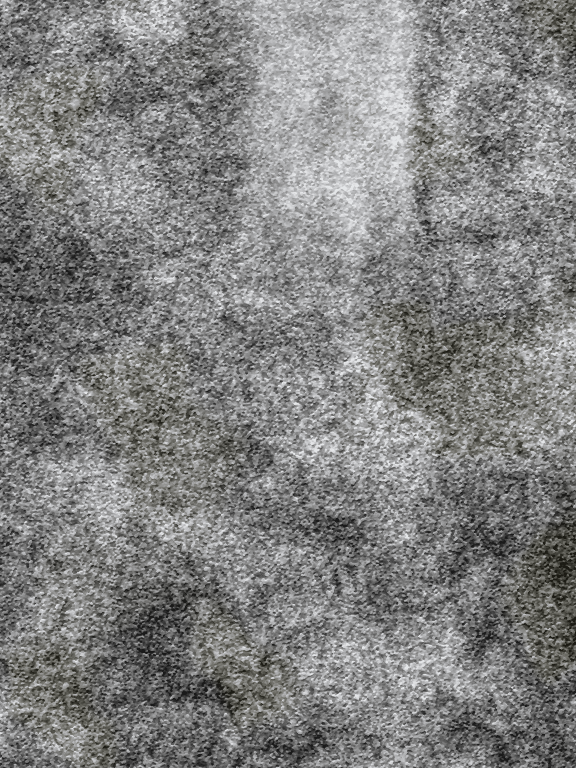
This texture is drawn by a Shadertoy shader. Its source:

```glsl
// Weathered grey stucco wall: rough grain, damp blotches and a pale washed streak.
#define BASE_TONE 0.515
#define BLOTCH_SCALE 5.5
#define BLOTCH_GAIN 0.215
#define GRAIN_SCALE 350.0
#define GRAIN_GAIN 0.37
#define RELIEF_GAIN 0.20
#define STREAK_GAIN 0.22
#define STAIN_GAIN 0.13
#define EDGE_SHADE 0.06
#define MOSS_TINT vec3(0.008, 0.006, -0.022)
#define COOL_TINT vec3(-0.004, 0.000, 0.009)

vec3 hash3(vec2 cell) {
    vec3 q = fract(cell.xyx * vec3(0.1031, 0.1030, 0.0973));
    q += dot(q, q.yxz + 33.33);
    return fract((q.xxy + q.yzz) * q.zyx);
}

// Smooth cellular noise: random cell tones blended by distance to the cell points.
float cellNoise(vec2 p) {
    vec2 cell = floor(p), local = p - cell;
    float total = 0.0, weights = 0.0;
    for (int y = -1; y <= 1; y++)
    for (int x = -1; x <= 1; x++) {
        vec2 offset = vec2(x, y);
        vec3 rnd = hash3(cell + offset + 71.0);
        vec2 d = offset + rnd.xy - local;
        float w = exp(-5.0 * dot(d, d));
        total += w * rnd.z;
        weights += w;
    }
    return total / weights;
}

// Layered blotches, centred on zero.
float blotches(vec2 p) {
    float sum = 0.0, gain = 1.0;
    for (int i = 0; i < 6; i++) {
        sum += gain * (cellNoise(p) - 0.5);
        p = mat2(1.6, 1.2, -1.2, 1.6) * p + 13.7;
        gain *= 0.88;
    }
    return sum;
}

float softSpot(vec2 p, vec2 centre, vec2 radius) {
    vec2 d = (p - centre) / radius;
    return exp(-dot(d, d));
}

// Pale run-off from the top, with a crisp right side and vertical trails.
float paleStreak(vec2 p) {
    float trail = cellNoise(vec2(p.x * 28.0, p.y * 4.0));
    float sides = smoothstep(0.27, 0.36, p.x) * (1.0 - smoothstep(0.515, 0.55, p.x));
    float fade = smoothstep(0.58, 0.82, p.y + 0.12 * (trail - 0.5));
    float gap = softSpot(p, vec2(0.425, 0.87), vec2(0.022, 0.13));
    float rim = softSpot(p, vec2(0.515, 0.85), vec2(0.025, 0.22));
    return sides * fade * (0.75 + 0.4 * trail - 0.4 * gap + 0.3 * rim);
}

float darkStains(vec2 p) {
    float stain = softSpot(p, vec2(0.27, 0.92), vec2(0.08, 0.06));
    stain += softSpot(p, vec2(0.60, 0.04), vec2(0.13, 0.05));
    stain += 0.6 * softSpot(p, vec2(0.32, 0.56), vec2(0.13, 0.03));
    stain += 0.6 * softSpot(p, vec2(0.51, 0.55), vec2(0.08, 0.05));
    stain += 0.5 * softSpot(p, vec2(0.08, 0.67), vec2(0.10, 0.06));
    stain -= 0.6 * softSpot(p, vec2(0.61, 0.19), vec2(0.10, 0.08));
    stain -= 0.5 * softSpot(p, vec2(0.57, 0.36), vec2(0.07, 0.06));
    return stain;
}

void mainImage(out vec4 fragColor, in vec2 fragCoord) {
    vec2 p = fragCoord / iResolution.y;
    float width = iResolution.x / iResolution.y;

    // Broad tones, with edges broken up by a small warp.
    vec2 warp = vec2(cellNoise(p * 17.0), cellNoise(p * 17.0 + 40.0)) - 0.5;
    vec2 warped = p + 0.05 * warp;
    float streak = paleStreak(p + 0.025 * warp);
    float stain = darkStains(warped);
    float edge = 1.0 - smoothstep(0.0, 0.12, min(p.x, width - p.x));
    float calm = 1.0 - 0.4 * clamp(streak, 0.0, 1.0);
    float tone = BASE_TONE + BLOTCH_GAIN * calm * blotches(warped * BLOTCH_SCALE + 3.0);
    tone += STREAK_GAIN * streak - STAIN_GAIN * stain - EDGE_SHADE * edge;

    // Fine grain lit from above, plus coarser crumbs.
    vec2 g = mat2(0.92, 0.30, -0.36, 1.0) * p * GRAIN_SCALE;
    float fine = cellNoise(g);
    float relief = fine - cellNoise(g + vec2(-0.3, 0.55));
    float crumbs = cellNoise(g * 0.53 + 9.0) - 0.5;
    float grain = GRAIN_GAIN * (fine - 0.5 + 0.6 * crumbs) + RELIEF_GAIN * relief;
    tone += grain * calm;

    // Olive growth in the dark patches, a cool cast on pale plaster.
    float moss = smoothstep(0.48, 0.75, cellNoise(warped * 7.0 + 5.0) + 0.2 * stain);
    vec3 colour = vec3(clamp(tone, 0.10, 0.90));
    colour += MOSS_TINT * moss * (1.0 - smoothstep(0.35, 0.75, tone));
    colour += COOL_TINT * smoothstep(0.45, 0.80, tone);
    fragColor = vec4(colour, 1.0);
}
```
